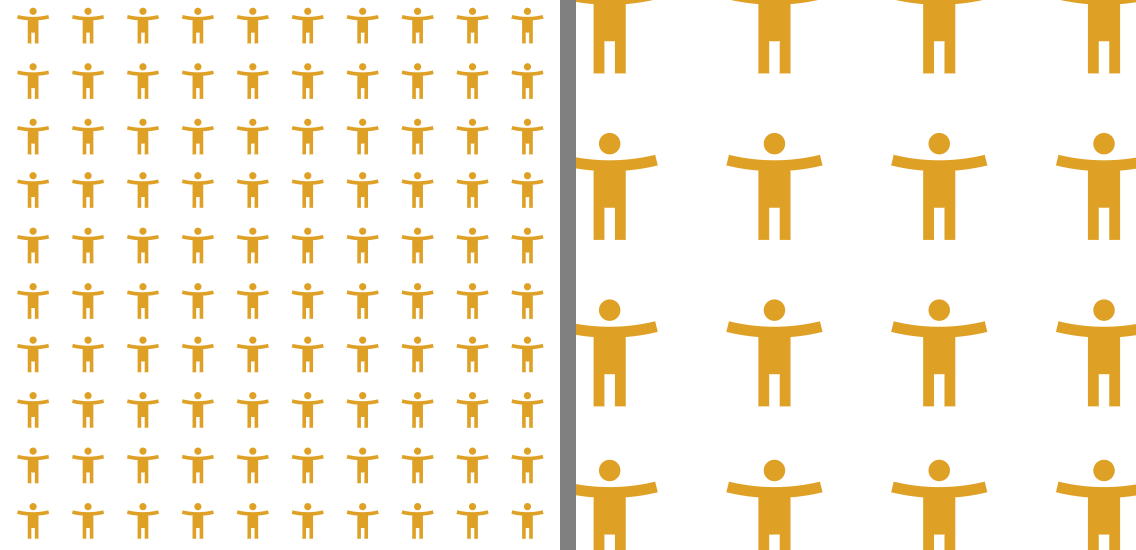
Left, the full canvas; right, a detail of the centre.
Write a WebGL 1 fragment shader that draws this pattern.

```glsl
precision highp float;

uniform vec2 u_resolution;

const vec3 PAPER = vec3(1.0);
const vec3 GOLD = vec3(0.87, 0.63, 0.145);

// Lengths are in design units; y runs downward from the top edge.
const float UNITS_ACROSS = 768.0;
const vec2 FIRST_HEAD = vec2(45.4, 15.5);
const vec2 PITCH = vec2(75.33, 76.1);
const float LAST_COLUMN = 9.0;
const float ROWS_PER_BAND = 3.0;
const float LAST_BAND = 2.0;
const float BAND_TIGHTENING = 2.8;
const float CELL_HEADROOM = 14.0;

// Figure measurements, relative to the head centre.
const float HEAD_RADIUS = 4.9;
const float ARM_CENTRE_Y = 10.1;
const float ARM_BEND_RADIUS = 90.0;
const float ARM_HALF_LENGTH = 21.6;
const float ARM_HALF_WIDTH = 2.5;
const float BODY_HALF_WIDTH = 7.35;
const float BODY_TOP = 10.0;
const float FOOT_Y = 44.0;
const float CROTCH_Y = 29.3;
const float LEG_GAP_HALF = 2.4;

float boxDistance(vec2 p, vec2 centre, vec2 halfSize) {
  vec2 d = abs(p - centre) - halfSize;
  return length(max(d, 0.0)) + min(max(d.x, d.y), 0.0);
}

// Curved bar whose ends lift upward.
float armsDistance(vec2 p) {
  vec2 q = vec2(abs(p.x), p.y - ARM_CENTRE_Y + ARM_BEND_RADIUS);
  float across = abs(length(q) - ARM_BEND_RADIUS) - ARM_HALF_WIDTH;
  float along = atan(q.x, q.y) * ARM_BEND_RADIUS - ARM_HALF_LENGTH;
  return max(across, along);
}

float figureDistance(vec2 p) {
  float head = length(p) - HEAD_RADIUS;
  float body = boxDistance(p, vec2(0.0, 0.5 * (BODY_TOP + FOOT_Y)),
                           vec2(BODY_HALF_WIDTH, 0.5 * (FOOT_Y - BODY_TOP)));
  float legGap = max(abs(p.x) - LEG_GAP_HALF, CROTCH_Y - p.y);
  body = max(body, -legGap);
  return min(head, min(body, armsDistance(p)));
}

// Position relative to the head of the figure in this cell.
vec2 cellPosition(vec2 p) {
  vec2 q = p - FIRST_HEAD;
  float column = clamp(floor(q.x / PITCH.x + 0.5), 0.0, LAST_COLUMN);
  q.x -= column * PITCH.x;

  // Rows come in bands, with a slightly tighter step between bands.
  float bandHeight = ROWS_PER_BAND * PITCH.y - BAND_TIGHTENING;
  float band = clamp(floor((q.y + CELL_HEADROOM) / bandHeight), 0.0, LAST_BAND);
  q.y -= band * bandHeight;
  float row = clamp(floor((q.y + CELL_HEADROOM) / PITCH.y), 0.0, ROWS_PER_BAND);
  q.y -= row * PITCH.y;
  return q;
}

void main() {
  float pixel = UNITS_ACROSS / u_resolution.x;
  vec2 p = vec2(gl_FragCoord.x, u_resolution.y - gl_FragCoord.y) * pixel;
  float d = figureDistance(cellPosition(p));
  float ink = clamp(0.5 - d / pixel, 0.0, 1.0);
  gl_FragColor = vec4(mix(PAPER, GOLD, ink), 1.0);
}
```
